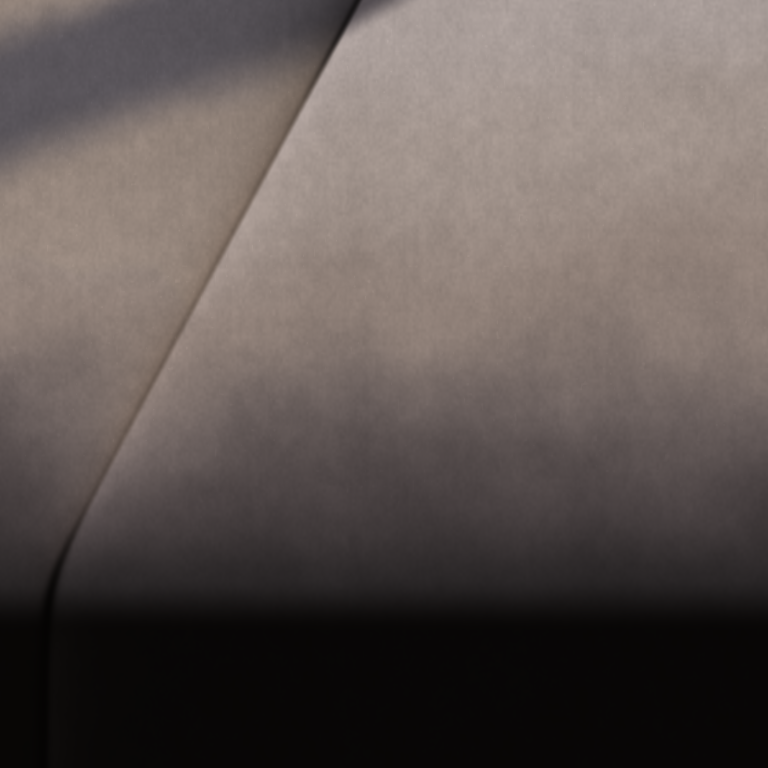
Reproduce this texture procedurally as a Shadertoy shader.

```glsl
float hash(vec2 p) {
    return fract(sin(dot(p, vec2(127.1, 311.7))) * 43758.5453);
}

float noise(vec2 p) {
    vec2 cell = floor(p), f = fract(p);
    f = f * f * (3.0 - 2.0 * f);
    return mix(mix(hash(cell), hash(cell + vec2(1, 0)), f.x),
               mix(hash(cell + vec2(0, 1)), hash(cell + vec2(1, 1)), f.x), f.y);
}

float fbm(vec2 p) {
    float sum = 0.0, amp = 0.5;
    for (int i = 0; i < 5; i++) {
        sum += amp * noise(p);
        p = mat2(1.6, 1.2, -1.2, 1.6) * p + 7.3;
        amp *= 0.5;
    }
    return sum;
}

// Slanted line that bends smoothly into a vertical one near the floor
float seamX(float y) {
    float slant = 0.54 * y - 0.071, upright = 0.058;
    return 0.5 * (slant + upright + sqrt((slant - upright) * (slant - upright) + 0.0008));
}

// Velvet colour from the black front face up to the lit seat
vec3 velvet(float h) {
    vec3 c = vec3(0.032, 0.025, 0.022);
    c = mix(c, vec3(0.155, 0.142, 0.145), smoothstep(0.178, 0.25, h));
    c = mix(c, vec3(0.285, 0.255, 0.257), smoothstep(0.22, 0.36, h));
    c = mix(c, vec3(0.42, 0.377, 0.368), smoothstep(0.33, 0.48, h));
    c = mix(c, vec3(0.56, 0.50, 0.468), smoothstep(0.44, 0.60, h));
    c = mix(c, vec3(0.63, 0.577, 0.548), smoothstep(0.58, 0.79, h));
    return mix(c, vec3(0.66, 0.615, 0.598), smoothstep(0.78, 1.0, h));
}

void mainImage(out vec4 fragColor, in vec2 fragCoord) {
    vec2 uv = fragCoord / iResolution.xy;
    float side = (uv.x - seamX(uv.y)) * 0.88;
    float gap = abs(side);
    float pixel = 1.0 / iResolution.y;
    float mottling = fbm(uv * 9.0) - 0.48;
    float seat = smoothstep(0.19, 0.42, uv.y);

    // Right cushion: rounded edge catches light, far side is duller
    float h = uv.y + seat * (0.08 * mottling + 0.065 * exp(-gap / 0.06)
            - 0.09 * smoothstep(0.45, 1.0, uv.x) * smoothstep(0.48, 0.68, uv.y)
            * (1.0 - smoothstep(0.78, 0.98, uv.y)));
    vec3 right = velvet(h);
    right += vec3(0.05, 0.046, 0.048) * exp(-gap / 0.03) * smoothstep(0.2, 0.34, uv.y);
    right += vec3(0.028, 0.026, 0.025) * exp(-gap / 0.03) * (1.0 - smoothstep(0.15, 0.25, uv.y));

    // Left cushion: warmer, darker outward at the bottom
    h = uv.y + seat * (0.08 * mottling + 0.09 * exp(-gap / 0.04)
      - 0.04 * smoothstep(0.04, 0.2, gap) * (1.0 - smoothstep(0.5, 0.65, uv.y)));
    vec3 left = min(velvet(h), vec3(0.59, 0.53, 0.492));
    left *= mix(vec3(1), vec3(0.84, 0.805, 0.765), exp(-gap / 0.022));
    left *= 1.0 - 0.2 * exp(-gap / 0.07) * smoothstep(0.68, 0.95, uv.y);

    // Cool cast shadow across the upper left
    float wobble = 0.035 * mottling;
    float lower = 0.775 + uv.x * (0.46 - 0.25 * uv.x);
    float band = smoothstep(-0.045, 0.055, uv.y - lower + wobble)
               * (1.0 - smoothstep(-0.035, 0.045, uv.y - 0.945 - 0.36 * uv.x + wobble));
    vec3 shade = mix(vec3(0.335, 0.32, 0.345), vec3(0.14, 0.13, 0.14),
                     exp(-gap / 0.06) * smoothstep(0.83, 0.97, uv.y));
    left = mix(left, shade, 0.94 * band);
    float sliver = smoothstep(-0.015, 0.025, uv.y - 0.965 - 0.55 * (uv.x - 0.465));
    right = mix(right, vec3(0.27, 0.25, 0.27), 0.85 * sliver);

    vec3 col = mix(left, right, smoothstep(-0.003 - pixel, 0.003 + pixel, side));

    // Seam crease: faint along the middle, wide and black at the foot
    float foot = 1.0 - smoothstep(0.2, 0.36, uv.y);
    float depth = 0.13 + 0.8 * foot + 0.4 * smoothstep(0.84, 0.97, uv.y);
    float crease = exp(-pow((side + 0.003) / (0.0045 + 0.003 * foot), 2.0));
    col = mix(col, vec3(0.018, 0.013, 0.011), min(depth, 0.93) * crease);

    // Nap: brushed blotches, fine threads and faint lit fibres
    float brushed = fbm(uv * vec2(65, 50) + 4.0) - 0.48;
    float threads = noise(uv * vec2(300, 130)) - 0.5;
    float grain = noise(uv * 230.0 + 31.0) - 0.5;
    float fibres = smoothstep(0.86, 1.0, noise(uv * vec2(210, 150) + 9.0))
                 * smoothstep(0.45, 0.65, noise(uv * 24.0));
    col *= 1.0 + 0.08 * mottling + 0.09 * brushed + 0.03 * threads
         + 0.04 * grain + 0.045 * fibres * seat;

    fragColor = vec4(clamp(col, 0.0, 1.0), 1.0);
}
```
